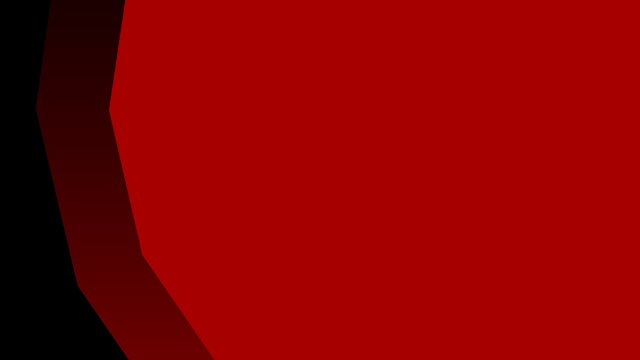
This background is drawn by a Shadertoy shader. Its source:

```glsl
const vec3 BLACK = vec3(0.0);
const vec3 RED = vec3(0.65, 0.0, 0.0);

// Signed distance to the line from a (upper) to b (lower), positive on its right
float sideOf(vec2 p, vec2 a, vec2 b) {
    vec2 along = normalize(b - a);
    return dot(p - a, vec2(-along.y, along.x));
}

// Convex region to the right of a bent edge through four corners, top to bottom
float bentEdge(vec2 p, vec2 top, vec2 upper, vec2 lower, vec2 bottom) {
    return min(sideOf(p, top, upper),
               min(sideOf(p, upper, lower), sideOf(p, lower, bottom)));
}

float coverage(float dist, float pixel) {
    return smoothstep(-0.7 * pixel, 0.7 * pixel, dist);
}

// Dark red that brightens towards the bottom
vec3 bandColor(float depth) {
    return vec3(0.105 + depth * (0.25 + 0.07 * depth), 0.0, 0.0);
}

void mainImage(out vec4 fragColor, in vec2 fragCoord) {
    float pixel = 1.0 / iResolution.y;
    vec2 p = fragCoord * pixel;

    float outer = bentEdge(p, vec2(0.1412, 1.0), vec2(0.0990, 0.699),
                           vec2(0.2153, 0.206), vec2(0.3575, 0.0));
    float inner = bentEdge(p, vec2(0.3480, 1.0), vec2(0.3025, 0.694),
                           vec2(0.3950, 0.292), vec2(0.5955, 0.0));

    // Layers: black ground, shaded band, flat red field
    vec3 color = mix(BLACK, bandColor(1.0 - p.y), coverage(outer, pixel));
    color = mix(color, RED, coverage(inner, pixel));
    fragColor = vec4(color, 1.0);
}
```
